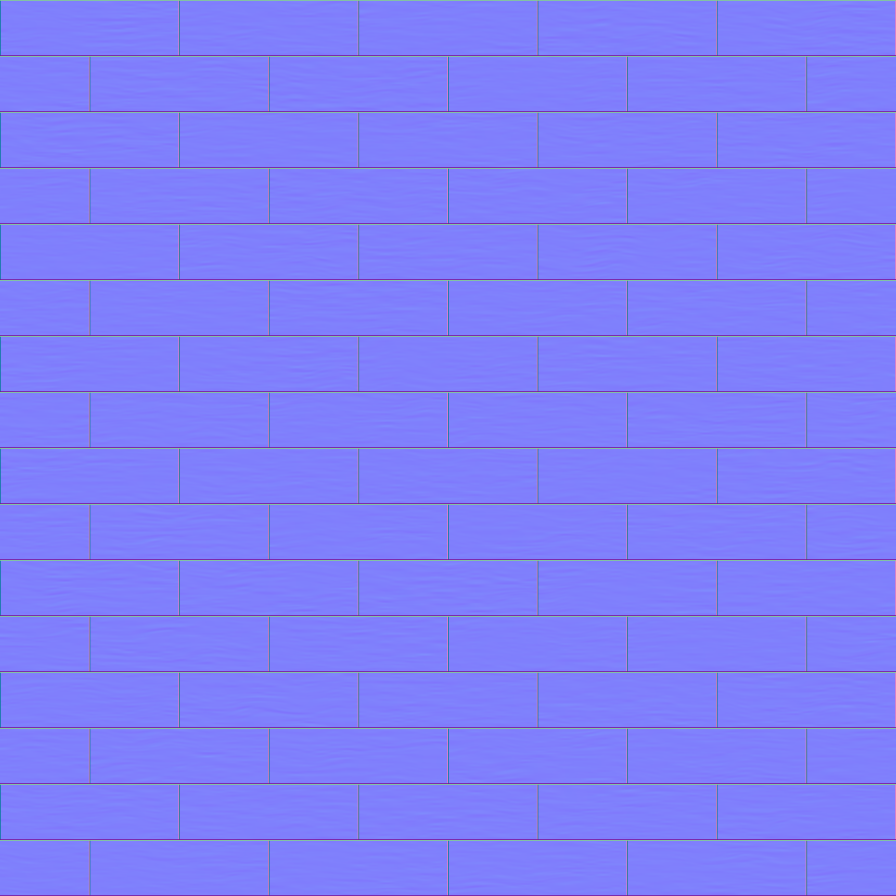
Give the GLSL for this texture map, as a WebGL 1 fragment shader.

```glsl
precision highp float;
// Tangent-space normal map of long bricks in running bond, five across and
// sixteen down. Each brick has thin steep edges, blended by exact pixel
// coverage, and a faint wavy horizontal grain derived from a noise height.

uniform vec2 u_resolution;

const vec2  BRICKS       = vec2(5.0, 16.0);   // repeats across and down
const float ROW_SHIFT    = 0.5;               // in brick lengths
const float EDGE_WIDTH   = 0.00083;           // one bevel, in canvas units
const vec3  LEFT_COLOR   = vec3(0.01, 0.48, 0.59);
const vec3  RIGHT_COLOR  = vec3(0.95, 0.50, 0.73);
const vec3  TOP_COLOR    = vec3(0.52, 0.85, 0.52);
const vec3  BOTTOM_COLOR = vec3(0.48, 0.05, 0.57);
const vec3  FLAT_COLOR   = vec3(0.50, 0.50, 0.99);
const vec2  GRAIN_SCALE  = vec2(30.0, 240.0); // noise cells per canvas
const vec2  WARP_SCALE   = vec2(22.0, 45.0);
const float WARP_AMOUNT  = 0.006;             // waviness, in canvas units
const vec2  PATCH_SCALE  = vec2(14.0, 40.0);  // areas of stronger grain
const float GRAIN_STEP   = 0.0018;            // slope sampling distance
const float GRAIN_RELIEF = 0.15;

float hash(vec2 p) {
  vec3 q = fract(vec3(p.xyx) * 0.1031);
  q += dot(q, q.yzx + 33.33);
  return fract((q.x + q.y) * q.z);
}

float valueNoise(vec2 p) {
  vec2 i = floor(p);
  vec2 f = fract(p);
  f = f * f * (3.0 - 2.0 * f);
  float low = mix(hash(i), hash(i + vec2(1.0, 0.0)), f.x);
  float high = mix(hash(i + vec2(0.0, 1.0)), hash(i + vec2(1.0, 1.0)), f.x);
  return mix(low, high, f.y);
}

// Height of the streaked surface: two octaves along a bent horizontal axis.
float grainHeight(vec2 p, vec2 seed) {
  p.y += WARP_AMOUNT * (valueNoise(p * WARP_SCALE + seed) - 0.5);
  float coarse = valueNoise(p * GRAIN_SCALE + seed);
  float fine = valueNoise(p * GRAIN_SCALE * vec2(2.3, 1.7) + seed.yx + 17.0);
  return 0.65 * coarse + 0.35 * fine;
}

// Share of a pixel centred at d that lies between two limits.
float coverage(float d, float from, float to, float pixel) {
  float overlap = min(d + 0.5 * pixel, to) - max(d - 0.5 * pixel, from);
  return clamp(overlap / pixel, 0.0, 1.0);
}

// Signed distance to the nearest whole number.
float toNearest(float x) {
  return x - floor(x + 0.5);
}

void main() {
  vec2 uv = gl_FragCoord.xy / u_resolution;
  vec2 pixel = 1.0 / u_resolution;

  // Brick layout; the bottom row is a shifted one.
  vec2 cell = uv * BRICKS;
  float row = floor(cell.y);
  cell.x += ROW_SHIFT * (1.0 - mod(row, 2.0));
  vec2 id = vec2(mod(floor(cell.x), BRICKS.x), row);
  vec2 local = fract(cell) / BRICKS;
  vec2 joint = vec2(toNearest(cell.x), toNearest(cell.y)) / BRICKS;

  // Grain slope, different on every brick.
  vec2 seed = floor(200.0 * vec2(hash(id + 3.0), hash(id + 71.0)));
  float h = grainHeight(local, seed);
  vec2 slope = vec2(grainHeight(local + vec2(GRAIN_STEP, 0.0), seed) - h,
                    grainHeight(local + vec2(0.0, GRAIN_STEP), seed) - h);
  float strength = mix(0.5, 1.4, valueNoise(local * PATCH_SCALE + seed));
  vec3 normal = normalize(vec3(-slope * GRAIN_RELIEF * strength, 1.0));
  vec3 color = FLAT_COLOR + 0.5 * (normal - vec3(0.0, 0.0, 1.0));

  // Upright joints: right edge of one brick, then left edge of the next.
  float rightEdge = coverage(joint.x, -EDGE_WIDTH, 0.0, pixel.x);
  float leftEdge = coverage(joint.x, 0.0, EDGE_WIDTH, pixel.x);
  color = color * (1.0 - rightEdge - leftEdge)
        + RIGHT_COLOR * rightEdge + LEFT_COLOR * leftEdge;

  // Level joints: top edge of the lower brick, bottom edge of the upper.
  float topEdge = coverage(joint.y, -EDGE_WIDTH, 0.0, pixel.y);
  float bottomEdge = coverage(joint.y, 0.0, EDGE_WIDTH, pixel.y);
  color = color * (1.0 - topEdge - bottomEdge)
        + TOP_COLOR * topEdge + BOTTOM_COLOR * bottomEdge;

  gl_FragColor = vec4(color, 1.0);
}
```
